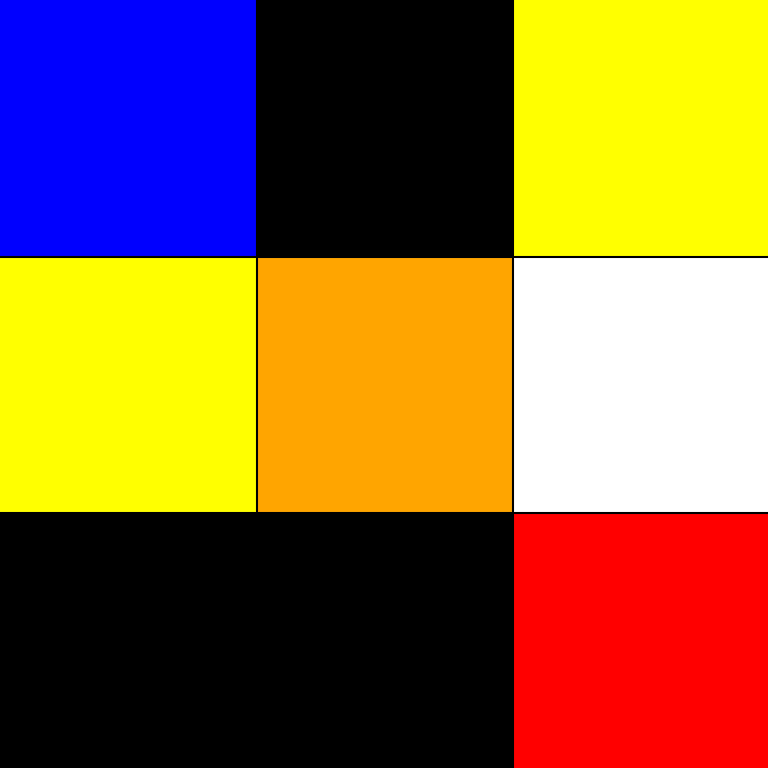
This background is drawn by a WebGL 2 fragment shader. Its source:

```glsl
#version 300 es
precision highp float;
// A three by three board of flat coloured squares parted by thin black lines.

#define CELLS 3.0
#define GRID_SHIFT 0.0013
#define LINE_WIDTH 0.0027

uniform vec2 u_resolution;
out vec4 outColor;

const vec3 BLACK = vec3(0.0);
const vec3 WHITE = vec3(1.0);
const vec3 RED = vec3(1.0, 0.0, 0.0);
const vec3 BLUE = vec3(0.0, 0.0, 1.0);
const vec3 YELLOW = vec3(1.0, 1.0, 0.0);
const vec3 ORANGE = vec3(1.0, 0.647, 0.0);

// Cell colours, row by row from the top left
const vec3 PALETTE[9] = vec3[9](
    BLUE, BLACK, YELLOW,
    YELLOW, ORANGE, WHITE,
    BLACK, BLACK, RED
);

// Distance along each axis to the nearer of the two inner grid lines
vec2 innerLineDistance(vec2 p) {
    return abs(abs(p - 0.5) - 0.5 / CELLS);
}

void main() {
    vec2 uv = gl_FragCoord.xy / u_resolution;
    vec2 p = vec2(uv.x, 1.0 - uv.y) - GRID_SHIFT;

    // Flat colour of the cell
    ivec2 cell = ivec2(clamp(floor(p * CELLS), 0.0, CELLS - 1.0));
    vec3 color = PALETTE[cell.y * int(CELLS) + cell.x];

    // Thin dividing lines with smooth edges
    vec2 edge = innerLineDistance(p) - 0.5 * LINE_WIDTH;
    vec2 coverage = clamp(0.5 - edge * u_resolution, 0.0, 1.0);
    color = mix(color, BLACK, max(coverage.x, coverage.y));

    outColor = vec4(color, 1.0);
}
```
